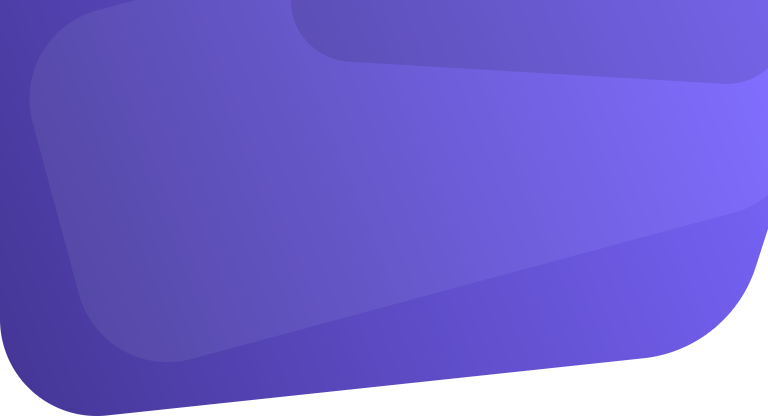
A Shadertoy shader for this background:

```glsl
// Lengths are in canvas heights, with the origin at the lower left.
const vec3 PAPER = vec3(1.0);
const vec3 BASE_DARK = vec3(0.295, 0.235, 0.640);
const vec3 BASE_BRIGHT = vec3(0.465, 0.385, 0.960);
const vec3 PANEL_DARK = vec3(0.335, 0.285, 0.655);
const vec3 PANEL_BRIGHT = vec3(0.497, 0.423, 0.985);
const float SHADE = 0.895;

const vec2 LIGHT_DIR = vec2(0.93, 0.37);
const vec2 LIGHT_RANGE = vec2(0.30, 1.95);

// Base outline: outward edge normals and corner circles
const vec2 LEFT_NORMAL = vec2(-1.0, 0.0);
const vec2 BOTTOM_NORMAL = vec2(0.106, -0.9944);
const vec2 RIGHT_NORMAL = vec2(0.952, -0.306);
const vec2 LEFT_CORNER = vec2(0.2326, 0.2326);
const float LEFT_RADIUS = 0.2326;
const vec2 RIGHT_CORNER = vec2(1.513, 0.456);
const float RIGHT_RADIUS = 0.319;

// Tilted light panel
const vec2 PANEL_CENTER = vec2(0.999, 0.732);
const vec2 PANEL_HALF = vec2(0.8957, 0.434);
const float PANEL_RADIUS = 0.2206;
const float PANEL_ANGLE = 0.2635;

// Shaded capsule at the top
const vec2 CAPSULE_START = vec2(0.848, 1.0);
const vec2 CAPSULE_END = vec2(1.747, 0.947);
const float CAPSULE_RADIUS = 0.1487;

float cross2(vec2 a, vec2 b) {
    return a.x * b.y - a.y * b.x;
}

// Wedge with a circular tip; normals run counter-clockwise
float roundedCorner(vec2 p, vec2 center, float radius, vec2 n1, vec2 n2) {
    vec2 q = p - center;
    bool inArc = cross2(n1, q) > 0.0 && cross2(q, n2) > 0.0;
    return (inArc ? length(q) : max(dot(q, n1), dot(q, n2))) - radius;
}

float roundedBox(vec2 p, vec2 halfSize, float radius) {
    vec2 q = abs(p) - halfSize + radius;
    return length(max(q, 0.0)) + min(max(q.x, q.y), 0.0) - radius;
}

float capsule(vec2 p, vec2 a, vec2 b, float radius) {
    vec2 ab = b - a;
    float along = clamp(dot(p - a, ab) / dot(ab, ab), 0.0, 1.0);
    return length(p - a - ab * along) - radius;
}

float coverage(float distance) {
    return clamp(0.5 - distance * iResolution.y, 0.0, 1.0);
}

void mainImage(out vec4 fragColor, in vec2 fragCoord) {
    vec2 p = fragCoord / iResolution.y;
    float light = (dot(p, LIGHT_DIR) - LIGHT_RANGE.x) / (LIGHT_RANGE.y - LIGHT_RANGE.x);

    // Shape distances
    float base = max(
        roundedCorner(p, LEFT_CORNER, LEFT_RADIUS, LEFT_NORMAL, BOTTOM_NORMAL),
        roundedCorner(p, RIGHT_CORNER, RIGHT_RADIUS, BOTTOM_NORMAL, RIGHT_NORMAL));
    float c = cos(PANEL_ANGLE), s = sin(PANEL_ANGLE);
    vec2 panelPos = mat2(c, -s, s, c) * (p - PANEL_CENTER);
    float panel = roundedBox(panelPos, PANEL_HALF, PANEL_RADIUS);
    float shade = capsule(p, CAPSULE_START, CAPSULE_END, CAPSULE_RADIUS);

    // Layers from back to front
    vec3 color = mix(PAPER, mix(BASE_DARK, BASE_BRIGHT, light), coverage(base));
    color = mix(color, mix(PANEL_DARK, PANEL_BRIGHT, light), coverage(panel));
    color *= mix(1.0, SHADE, coverage(shade));

    fragColor = vec4(clamp(color, 0.0, 1.0), 1.0);
}
```
